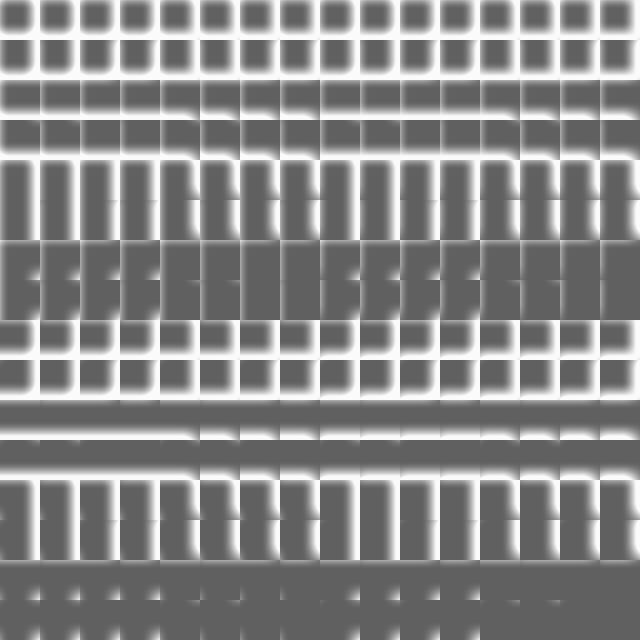
Reproduce this pattern procedurally as a WebGL 2 fragment shader.

```glsl
#version 300 es
precision highp float;
// A 16 by 16 sheet of square tiles running through all 256 neighbour masks.
// The row number's bits open the four sides, the column number's bits the four
// corners; open neighbours shed soft light that is blended across the tile.

uniform vec2 u_resolution;
out vec4 fragColor;

const int TILES = 16;
const int SAMPLES = 2;
const float DARK_GREY = 0.376;
const float WHITE = 0.985;
const float LIGHT_GAIN = 2.0;
const float BLUR_WIDTH = 0.74;
const float NEAR_REACH = 0.24;  // reach of light from the left and top
const float FAR_REACH = 0.47;   // reach of light from the right and bottom

// 1 when the given bit of the mask is clear, meaning that neighbour is lit
float isLit(int mask, int bit) {
    return 1.0 - float((mask >> bit) & 1);
}

// Share of a neighbour in the blurred light at a distance from its border
float neighbourWeight(float distanceToBorder, float reach) {
    return smoothstep(0.0, BLUR_WIDTH, reach - distanceToBorder);
}

// Blend of the eight neighbours; p runs from the tile's top left corner
float tileLight(vec2 p, int sides, int corners) {
    float left = neighbourWeight(p.x, NEAR_REACH);
    float right = neighbourWeight(1.0 - p.x, FAR_REACH);
    float top = neighbourWeight(p.y, NEAR_REACH);
    float bottom = neighbourWeight(1.0 - p.y, FAR_REACH);
    float middleX = 1.0 - left - right;
    float middleY = 1.0 - top - bottom;

    float sideLight = isLit(sides, 0) * middleX * top
                    + isLit(sides, 1) * right * middleY
                    + isLit(sides, 2) * middleX * bottom
                    + isLit(sides, 3) * left * middleY;
    float cornerLight = isLit(corners, 0) * left * top
                      + isLit(corners, 1) * right * top
                      + isLit(corners, 2) * right * bottom
                      + isLit(corners, 3) * left * bottom;
    return min(LIGHT_GAIN * (sideLight + cornerLight), 1.0);
}

// Grey level of the sheet, wrapping at the canvas borders
float sheetGrey(vec2 uv) {
    vec2 grid = fract(vec2(uv.x, 1.0 - uv.y)) * float(TILES);
    ivec2 cell = ivec2(floor(grid));
    return mix(DARK_GREY, WHITE, tileLight(fract(grid), cell.y, cell.x));
}

void main() {
    // Average a few points per pixel to smooth the tile borders
    float grey = 0.0;
    for (int j = 0; j < SAMPLES; j++) {
        for (int i = 0; i < SAMPLES; i++) {
            vec2 offset = (vec2(i, j) + 0.5) / float(SAMPLES) - 0.5;
            grey += sheetGrey((gl_FragCoord.xy + offset) / u_resolution);
        }
    }
    fragColor = vec4(vec3(grey / float(SAMPLES * SAMPLES)), 1.0);
}
```
